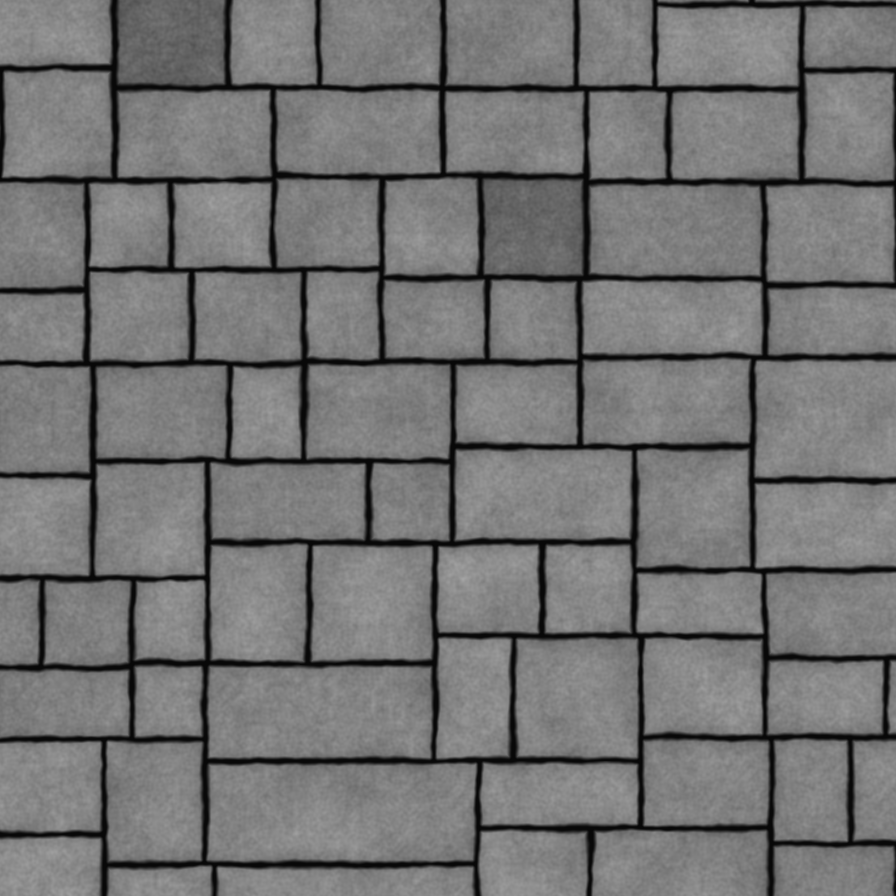
This texture is drawn by a Shadertoy shader. Its source:

```glsl
const vec2  CELL = vec2(0.192, 0.107);     // average stone pitch
const vec2  JITTER = vec2(0.64, 0.44);     // wall offset range inside a cell
const float SPLIT_WIDTH = 1.08;            // wider stones may be cut in two
const float SPLIT_CHANCE = 0.68;
const float CORNER = 0.005;
const float JOINT_INNER = 0.0005;
const float JOINT_OUTER = 0.0061;
const float RIM_REACH = 0.007;
const float RIM_SHADE = 0.24;
const float JOINT_GRAY = 0.03;
const float STONE_GRAY = 0.522;
const float STONE_VARIATION = 0.05;
const float RECESSED_CHANCE = 0.09;
const float RECESSED_SHADE = 0.80;
const float BLOTCH = 0.075;
const float GRAIN = 0.062;

vec2 hash2(vec2 p) {
    vec3 q = fract(p.xyx * vec3(0.1031, 0.1030, 0.0973));
    q += dot(q, q.yzx + 33.33);
    return fract((q.xx + q.yz) * q.zy);
}

float gradientNoise(vec2 p) {
    vec2 i = floor(p), f = p - i;
    vec2 u = f * f * f * (f * (f * 6.0 - 15.0) + 10.0);
    vec2 e = vec2(0.0, 1.0);
    float a = dot(hash2(i) * 2.0 - 1.0, f);
    float b = dot(hash2(i + e.yx) * 2.0 - 1.0, f - e.yx);
    float c = dot(hash2(i + e.xy) * 2.0 - 1.0, f - e.xy);
    float d = dot(hash2(i + e.yy) * 2.0 - 1.0, f - e.yy);
    return mix(mix(a, b, u.x), mix(c, d, u.x), u.y);
}

float fbm(vec2 p) {
    float sum = 0.0, amp = 1.0;
    for (int i = 0; i < 3; i++) {
        sum += amp * gradientNoise(p);
        p = p * 2.03 + 17.3;
        amp *= 0.55;
    }
    return sum;
}

vec2 noise2(vec2 p) {
    return vec2(gradientNoise(p), gradientNoise(p + 71.7));
}

// Cells alternate between holding an upright wall and a level wall.
bool isUpright(vec2 cell) {
    return mod(cell.x + cell.y, 2.0) < 0.5;
}

float wall(vec2 cell) {
    vec2 pos = cell + 0.5 + (hash2(cell + 40.0) - 0.5) * JITTER;
    return isUpright(cell) ? pos.x : pos.y;
}

// Finds the stone around g: its lower and upper corners and its id.
void findStone(vec2 g, out vec2 lo, out vec2 hi, out vec2 id) {
    vec2 cell = floor(g), e = vec2(0.0, 1.0);
    float own = wall(cell);
    id = cell;
    if (isUpright(cell)) {
        float side = g.x < own ? -1.0 : 1.0;
        id.x += min(side, 0.0);
        if (g.y < wall(cell + vec2(side, 0.0))) id.y -= 1.0;
    } else {
        float side = g.y < own ? -1.0 : 1.0;
        id.y += min(side, 0.0);
        if (g.x < wall(cell + vec2(0.0, side))) id.x -= 1.0;
    }
    float base = wall(id), right = wall(id + e.yx);
    float above = wall(id + e.xy), far = wall(id + e.yy);
    bool upright = isUpright(id);
    lo = upright ? vec2(base, right) : vec2(above, base);
    hi = upright ? vec2(far, above) : vec2(right, far);

    // Cut some long stones
    vec2 cut = hash2(id + 90.0);
    if (hi.x - lo.x > SPLIT_WIDTH && cut.x < SPLIT_CHANCE) {
        float middle = mix(lo.x, hi.x, 0.34 + 0.32 * cut.y);
        if (g.x < middle) hi.x = middle;
        else { lo.x = middle; id += 200.0; }
    }
}

// Depth inside a rounded box, positive within.
float boxDepth(vec2 p, vec2 halfSize) {
    vec2 q = abs(p) - halfSize + CORNER;
    return CORNER - length(max(q, 0.0)) - min(max(q.x, q.y), 0.0);
}

void mainImage(out vec4 fragColor, in vec2 fragCoord) {
    vec2 uv = fragCoord / iResolution.y;

    // Layout with uneven edges
    vec2 p = uv + 0.0035 * noise2(uv * 17.0);
    vec2 lo, hi, id;
    findStone(p / CELL + 8.0, lo, hi, id);
    vec2 center = (0.5 * (lo + hi) - 8.0) * CELL;
    vec2 chip = 0.0022 * noise2(uv * 42.0 + id * 7.3)
              + 0.0012 * noise2(uv * 100.0 + id * 3.1);
    float depth = boxDepth(p + chip - center, 0.5 * (hi - lo) * CELL);
    depth *= 1.0 + 0.45 * gradientNoise(uv * 13.0 + 5.0);

    // Stone face
    vec2 tone = hash2(id + 150.0);
    float gray = STONE_GRAY + STONE_VARIATION * (tone.x - 0.5);
    if (tone.y < RECESSED_CHANCE) gray *= RECESSED_SHADE;
    gray += BLOTCH * fbm(uv * 15.0 + id * 5.7);
    gray += GRAIN * (gradientNoise(uv * 95.0) + gradientNoise(uv * 210.0));

    // Rim shading and joints
    float rim = RIM_SHADE * (1.0 + gradientNoise(uv * 24.0 + 31.0));
    gray *= 1.0 - rim * exp(-max(depth, 0.0) / RIM_REACH);
    gray = mix(JOINT_GRAY, gray, smoothstep(JOINT_INNER, JOINT_OUTER, depth));
    fragColor = vec4(vec3(gray), 1.0);
}
```
